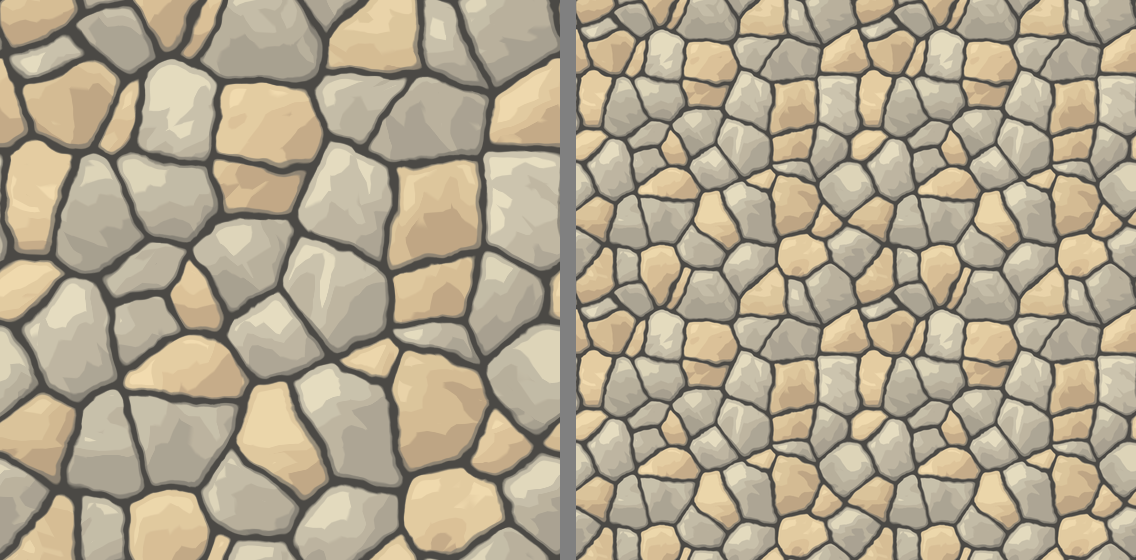
Left: one tile. Right: repeated 2 by 2.
Write a WebGL 1 fragment shader that draws this texture.

```glsl
precision highp float;
// Seamless wall of faceted grey and sandstone rubble set in dark mortar.
uniform vec2 u_resolution;

#define STONES 7.0        // stones per side, a whole number so it tiles
#define JITTER 0.84       // irregularity of the layout
#define SIZE_SPREAD 0.42  // difference between large and small stones
#define JOINT 0.0056      // half width of the mortar joints
#define CORNER 0.0036     // rounding of stone corners
#define CHIP 0.0052       // depth of the ragged nicks
#define RIM 0.0052        // width of the shaded rim
#define WOBBLE 0.13       // bending of the outlines
#define TAN_SHARE 0.43    // share of sandstone
#define RELIEF 0.52       // strength of the directional light
#define LIGHT_DIR vec2(-0.5, 0.866)

vec2 hash2(vec2 p) {
  vec3 a = fract(p.xyx * vec3(0.1031, 0.1030, 0.0973));
  a += dot(a, a.yzx + 33.33);
  return fract((a.xx + a.yz) * a.zy);
}

// Gradient noise that wraps after a whole period.
float corner(vec2 cell, vec2 offset, float period) {
  float angle = 6.2832 * hash2(mod(cell, period) + 17.0).x;
  return dot(vec2(cos(angle), sin(angle)), offset);
}

float gradientNoise(vec2 p, float period) {
  vec2 i = floor(p), f = fract(p), o = vec2(0.0, 1.0);
  vec2 u = f * f * f * (f * (f * 6.0 - 15.0) + 10.0);
  float low = mix(corner(i, f, period), corner(i + o.yx, f - o.yx, period), u.x);
  float high = mix(corner(i + o, f - o, period), corner(i + 1.0, f - 1.0, period), u.x);
  return mix(low, high, u.y);
}

vec2 warp(vec2 uv, float period) {
  return vec2(gradientNoise(uv * period, period),
              gradientNoise(uv.yx * period + 3.0, period));
}

// Flat triangles between random heights: its contours are straight shards.
float facets(vec2 p, vec2 seed) {
  vec2 i = floor(p), f = fract(p);
  vec2 side = f.x > f.y ? vec2(1.0, 0.0) : vec2(0.0, 1.0);
  float a = hash2(i + seed).x;
  float b = hash2(i + seed + 1.0).x;
  float c = hash2(i + seed + side).x;
  return a + (c - a) * max(f.x, f.y) + (b - c) * min(f.x, f.y) - 0.5;
}

// Stone centre relative to the grid cell, and its weight.
vec3 stoneSite(vec2 cell) {
  vec2 id = mod(cell, STONES);
  vec2 centre = 0.5 + JITTER * (hash2(id + 5.0) - 0.5);
  return vec3(centre, SIZE_SPREAD * hash2(id + 61.0).y);
}

void main() {
  vec2 uv = gl_FragCoord.xy / u_resolution;
  float pixel = 1.0 / min(u_resolution.x, u_resolution.y);
  vec2 bend = WOBBLE * (warp(uv, 9.0) + 0.3 * warp(uv, 31.0));
  vec2 p = uv * STONES + bend;
  vec2 base = floor(p), f = fract(p);

  // Owning stone: nearest weighted centre.
  float nearest = 100.0;
  vec2 toStone = vec2(0.0), owner = vec2(0.0);
  float weight = 0.0;
  for (int y = -2; y <= 2; y++) for (int x = -2; x <= 2; x++) {
    vec2 cell = vec2(float(x), float(y));
    vec3 site = stoneSite(base + cell);
    vec2 r = cell + site.xy - f;
    float d = dot(r, r) - site.z;
    if (d < nearest) {
      nearest = d; toStone = r; owner = cell; weight = site.z;
    }
  }

  // Smooth minimum of the distances to all its borders.
  float sum = 1e-20;
  for (int y = -2; y <= 2; y++) for (int x = -2; x <= 2; x++) {
    vec2 cell = vec2(float(x), float(y));
    vec3 site = stoneSite(base + cell);
    vec2 r = cell + site.xy - f;
    float gap = max(length(r - toStone), 0.001);
    float border = (dot(r, r) - site.z - nearest) / (2.0 * gap * STONES);
    if (distance(cell, owner) > 0.5) sum += exp(-border / CORNER);
  }
  float edge = -CORNER * log(sum);

  // Local frame of the stone, turned at random for its shards.
  vec2 id = mod(base + owner, STONES);
  vec2 random = hash2(id + 91.0);
  vec2 seed = floor(random * 80.0) + 40.0;
  vec2 local = -toStone - bend;
  float turn = 6.2832 * random.x;
  vec2 q = mat2(cos(turn), sin(turn), -sin(turn), cos(turn)) * local;
  q += 0.16 * vec2(facets(q * 3.1, seed + 7.0), facets(q * 3.7, seed + 23.0));
  float coarse = facets(q * 2.1, seed);
  float fine = facets(q * 5.3, seed + 31.0);
  float slope = dot(local, LIGHT_DIR) / (0.42 + 0.6 * weight);
  float light = RELIEF * slope + 0.72 * coarse + 0.36 * fine;
  edge += CHIP * (0.6 * fine + 0.5 * facets(q * 13.0, seed + 53.0)) - JOINT;

  // Four flat tones per stone, the brightest kept away from the rim.
  float sandstone = step(fract(id.x * 0.382 + hash2(id.yy + 3.0).x), TAN_SHARE);
  vec3 shade = mix(vec3(0.67, 0.64, 0.575), vec3(0.76, 0.66, 0.525), sandstone);
  vec3 body = mix(vec3(0.735, 0.70, 0.62), vec3(0.845, 0.745, 0.585), sandstone);
  vec3 lit = mix(vec3(0.78, 0.75, 0.665), vec3(0.875, 0.785, 0.62), sandstone);
  vec3 glint = mix(vec3(0.885, 0.85, 0.74), vec3(0.925, 0.84, 0.67), sandstone);
  float soft = 11.0 * pixel;
  vec3 color = mix(shade, body, smoothstep(-soft, soft, light + 0.24));
  color = mix(color, lit, smoothstep(-soft, soft, light - 0.05));
  float inner = min(light - 0.31, (edge - 0.011) * 14.0);
  color = mix(color, glint, smoothstep(-soft, soft, inner));
  color *= 0.975 + 0.05 * random.y;

  // Shaded rim, wider away from the light, then mortar.
  float rimWidth = RIM * clamp(0.7 - 0.6 * slope + 1.2 * coarse, 0.1, 1.8);
  float rim = 1.0 - smoothstep(-pixel, pixel, edge - rimWidth);
  color = mix(color, vec3(0.47, 0.455, 0.42), 0.68 * rim);
  vec3 mortar = vec3(0.295, 0.288, 0.27);
  color = mix(mortar, color, smoothstep(-pixel, pixel, edge));
  gl_FragColor = vec4(color, 1.0);
}
```
